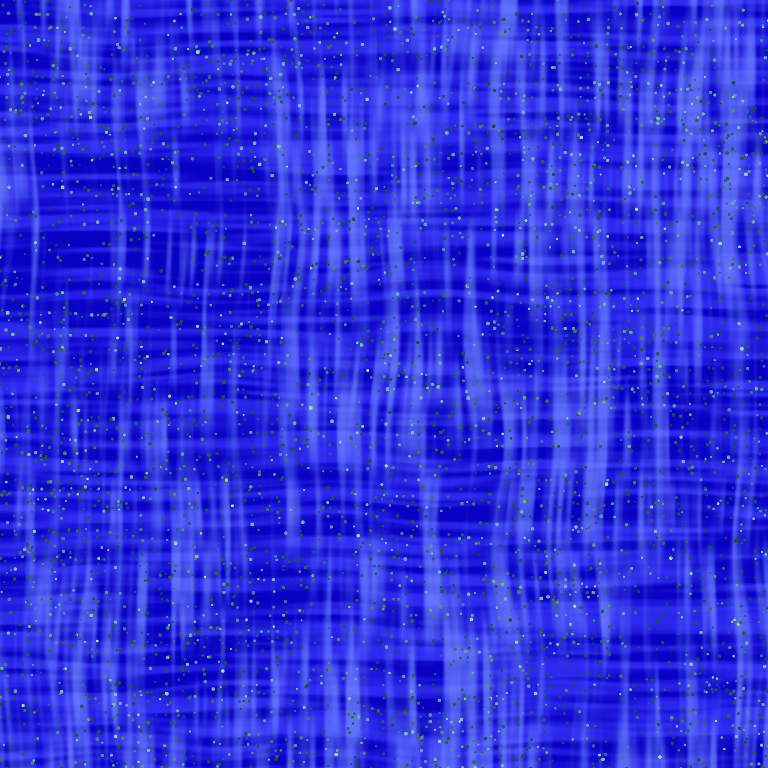
Give the GLSL for this texture, as a three.js fragment shader.

```glsl
// Blue woven cloth: soft horizontal and vertical fibres from stretched value
// noise, brightened in broad patches, with small green specks scattered on
// jittered grids.

varying vec2 vUv;

const vec3 DEEP_BLUE = vec3(0.03, 0.0, 0.76);
const vec3 ROYAL_BLUE = vec3(0.18, 0.16, 0.94);
const vec3 PALE_BLUE = vec3(0.42, 0.50, 1.0);
const vec3 DARK_GREEN = vec3(0.10, 0.34, 0.16);
const vec3 MINT = vec3(0.62, 0.98, 0.66);

const int SPECK_LAYERS = 4;
const float SPECK_GRID = 110.0;
const float SPECK_CHANCE = 0.1;
const float SPECK_EDGE = 0.0005;

float hash(vec2 p) {
  return fract(sin(dot(p, vec2(127.1, 311.7))) * 43758.5453);
}

float valueNoise(vec2 p) {
  vec2 cell = floor(p);
  vec2 f = fract(p);
  f = f * f * (3.0 - 2.0 * f);
  float low = mix(hash(cell), hash(cell + vec2(1.0, 0.0)), f.x);
  float high = mix(hash(cell + vec2(0.0, 1.0)), hash(cell + vec2(1.0)), f.x);
  return mix(low, high, f.y);
}

// Broad light and dark areas, in two octaves
float patches(vec2 p, float scale, float seed) {
  return 0.6 * valueNoise(p * scale + seed)
       + 0.4 * valueNoise(p * scale * 2.3 + seed + 17.0);
}

// Streaks running along y, with gently bent threads
float fibres(vec2 p, float across, float along, float seed) {
  float bend = valueNoise(p * vec2(8.0, 7.0) + seed) - 0.5;
  vec2 q = vec2(p.x + 0.014 * bend, p.y);
  float coarse = valueNoise(q * vec2(across, along) + seed);
  float fine = valueNoise(q * vec2(across * 1.7, along * 1.3) + seed + 41.0);
  return 0.62 * coarse + 0.38 * fine;
}

vec3 cloth(vec2 p) {
  float weft = fibres(p.yx, 104.0, 7.0, 11.0);
  float warp = fibres(p, 98.0, 9.0, 73.0);
  weft += 0.2 * (patches(p, 6.0, 29.0) - 0.5);
  warp += 0.42 * (patches(p, 6.5, 57.0) - 0.5);
  vec3 colour = mix(DEEP_BLUE, ROYAL_BLUE, smoothstep(0.26, 0.76, weft));
  // Pale threads dip slightly under the dark weft gaps
  float pale = smoothstep(0.3, 0.9, warp) * mix(0.75, 1.0, weft);
  return mix(colour, PALE_BLUE, 0.9 * pale);
}

// One layer of specks: at most one per cell, kept clear of the cell border
vec3 addSpecks(vec3 colour, vec2 p, float seed) {
  vec2 grid = p * SPECK_GRID + seed * 0.37;
  vec2 cell = floor(grid);
  vec2 id = cell + seed * 19.0;
  vec2 centre = 0.3 + 0.4 * vec2(hash(id + 3.1), hash(id + 7.7));
  vec2 offset = abs(fract(grid) - centre) / SPECK_GRID;

  // Blend round and square distances for slightly angular grains
  float square = max(offset.x, offset.y);
  float dist = mix(length(offset), square, 0.7 * hash(id + 5.3));
  float radius = mix(0.0012, 0.0024, hash(id + 12.9));
  float cover = 1.0 - smoothstep(radius - SPECK_EDGE, radius + SPECK_EDGE, dist);

  float chance = SPECK_CHANCE * mix(0.5, 1.5, valueNoise(cell * 0.11 + 90.0));
  float present = step(hash(id + 21.4), chance);
  float tone = hash(id + 33.8);
  vec3 green = mix(DARK_GREEN, MINT, tone * tone * tone);
  float opacity = mix(0.65, 1.0, hash(id + 47.2));
  return mix(colour, green, cover * present * opacity);
}

void main() {
  vec3 colour = cloth(vUv);
  for (int i = 0; i < SPECK_LAYERS; i++) {
    colour = addSpecks(colour, vUv, float(i) + 1.0);
  }
  gl_FragColor = vec4(colour, 1.0);
}
```
